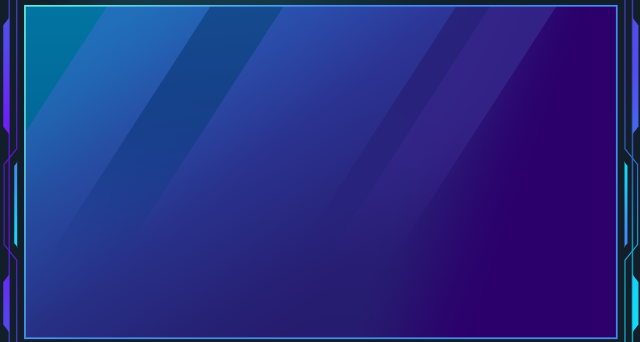
Write a WebGL 2 fragment shader that draws this background.

```glsl
#version 300 es
precision highp float;
// A glowing sci-fi panel: a diagonal blue-to-violet gradient crossed by slanted
// fading stripes, inside a thin frame with mirrored neon trim at both sides.
// Built from linear gradients, segment distances and chamfered bar distances.

uniform vec2 u_resolution;
out vec4 fragColor;

// Layout, in units of the canvas height
const float ASPECT = 1.873;
const vec2 CENTER = vec2(0.939, 0.497);
const vec2 PANEL_HALF = vec2(0.866, 0.486);
const float FRAME_HALF = 0.0025;
const float WIRE_HALF = 0.0017;
const float WAIST_Y = 0.402;
const float SLANT = 0.648;
const float CHAMFER = 1.3;

// Palette
const vec3 BACKDROP = vec3(0.07, 0.12, 0.17);
const vec3 TOP_SHEEN = vec3(0.08, 0.22, 0.28);
const vec3 AZURE = vec3(0.12, 0.41, 0.69);
const vec3 ROYAL = vec3(0.16, 0.27, 0.62);
const vec3 INDIGO = vec3(0.165, 0.20, 0.56);
const vec3 DUSK = vec3(0.16, 0.12, 0.47);
const vec3 VIOLET = vec3(0.17, 0.0, 0.42);
const vec3 MINT = vec3(0.42, 0.92, 0.86);
const vec3 SKY = vec3(0.25, 0.55, 0.95);
const vec3 NEON_PURPLE = vec3(0.44, 0.10, 0.98);
const vec3 NEON_BLUE = vec3(0.32, 0.30, 0.92);
const vec3 NEON_CYAN = vec3(0.08, 0.85, 0.97);

float pixelSize;

float cover(float d) {
    return clamp(0.5 - d / pixelSize, 0.0, 1.0);
}

float segmentDistance(vec2 p, vec2 a, vec2 b) {
    vec2 ab = b - a;
    return length(p - a - ab * clamp(dot(p - a, ab) / dot(ab, ab), 0.0, 1.0));
}

// Upright bar whose outer edge is shorter than its inner edge
float barDistance(vec2 p, vec2 center, vec2 halfSize) {
    vec2 q = p - center;
    float cut = abs(q.y) + CHAMFER * (q.x + halfSize.x) - halfSize.y;
    return max(abs(q.x) - halfSize.x, cut / length(vec2(1.0, CHAMFER)));
}

// Band between two positions measured along the top edge of the panel
float band(float s, float left, float right) {
    float scale = length(vec2(1.0, SLANT));
    return cover((left - s) / scale) * cover((s - right) / scale);
}

vec3 panelColor(vec2 p) {
    float drop = 1.0 - p.y;

    // Diagonal base gradient
    float t = p.x + 1.25 * drop;
    vec3 color = mix(AZURE, ROYAL, smoothstep(0.35, 1.1, t));
    color = mix(color, INDIGO, smoothstep(0.95, 1.4, t));
    color = mix(color, DUSK, smoothstep(1.2, 2.1, t));
    color *= mix(0.92, 1.07, p.y);

    // Deep violet falloff on the right
    color = mix(color, VIOLET, smoothstep(1.34, 1.74, p.x + 0.35 * drop));

    // Slanted stripes dissolving towards the bottom
    float s = p.x + SLANT * (drop - 0.02);
    float fade = 1.0 - smoothstep(0.25, 0.85, drop);
    color = mix(color, vec3(0.0, 0.46, 0.63) - 0.14 * drop * vec3(0.0, 1.0, 0.6),
                0.95 * band(s, -1.0, 0.312));
    color = mix(color, vec3(0.08, 0.29, 0.55) - 0.12 * drop * vec3(0.0, 1.0, 0.4),
                0.95 * fade * band(s, 0.615, 0.829));
    color = mix(color, vec3(0.155, 0.13, 0.48), 0.92 * fade * band(s, 1.334, 1.434));
    color = mix(color, vec3(0.205, 0.14, 0.53), 0.9 * fade * band(s, 1.434, 1.627));
    return color;
}

void main() {
    pixelSize = 1.0 / u_resolution.y;
    vec2 p = gl_FragCoord.xy / u_resolution * vec2(ASPECT, 1.0);
    vec2 m = vec2(abs(p.x - CENTER.x), p.y);
    float side = step(CENTER.x, p.x);

    // Backdrop with a faint sheen along the top
    float sheen = smoothstep(0.1, 0.4, p.x) * (1.0 - smoothstep(0.7, 1.4, p.x));
    vec3 color = mix(BACKDROP, TOP_SHEEN, sheen * smoothstep(0.9, 1.0, p.y));

    // Neon tints: purple at the left, blue to cyan at the right
    float waist = 1.0 - smoothstep(0.1, 0.5, abs(p.y - 0.45));
    vec3 leftNeon = mix(NEON_BLUE, NEON_PURPLE, waist);
    vec3 rightNeon = mix(NEON_CYAN, NEON_BLUE, smoothstep(0.05, 0.85, p.y));
    vec3 neon = mix(leftNeon, rightNeon, side);

    // Straight rail and the wire that bends outwards at the waist
    color = mix(color, neon * 0.75, cover(abs(m.x - 0.912) - 0.0022));
    vec2 w = vec2(m.x, abs(m.y - WAIST_Y));
    float wire = segmentDistance(w, vec2(0.927, 0.0), vec2(0.927, 0.117));
    wire = min(wire, segmentDistance(w, vec2(0.927, 0.117), vec2(0.890, 0.163)));
    wire = min(wire, segmentDistance(w, vec2(0.890, 0.163), vec2(0.890, 1.0)));
    color = mix(color, neon * 0.85, cover(wire - WIRE_HALF));

    // Solid bars
    float bars = barDistance(m, vec2(0.921, 0.778), vec2(0.0085, 0.170));
    bars = min(bars, barDistance(m, vec2(0.921, 0.113), vec2(0.0085, 0.084)));
    color = mix(color, neon, cover(bars));
    float accent = barDistance(m, vec2(0.893, WAIST_Y), vec2(0.0043, 0.124));
    float rise = smoothstep(0.28, 0.53, p.y);
    color = mix(color, mix(NEON_CYAN, SKY, mix(rise, 1.0 - rise, side)), cover(accent));

    // Panel and its frame
    vec2 q = abs(p - CENTER) - PANEL_HALF;
    float edge = max(q.x, q.y);
    color = mix(color, panelColor(p), cover(edge));
    vec3 frame = mix(MINT, SKY, smoothstep(0.0, 1.1, p.x + 0.8 * (1.0 - p.y)));
    color = mix(color, frame, cover(abs(edge) - FRAME_HALF));

    fragColor = vec4(color, 1.0);
}
```
